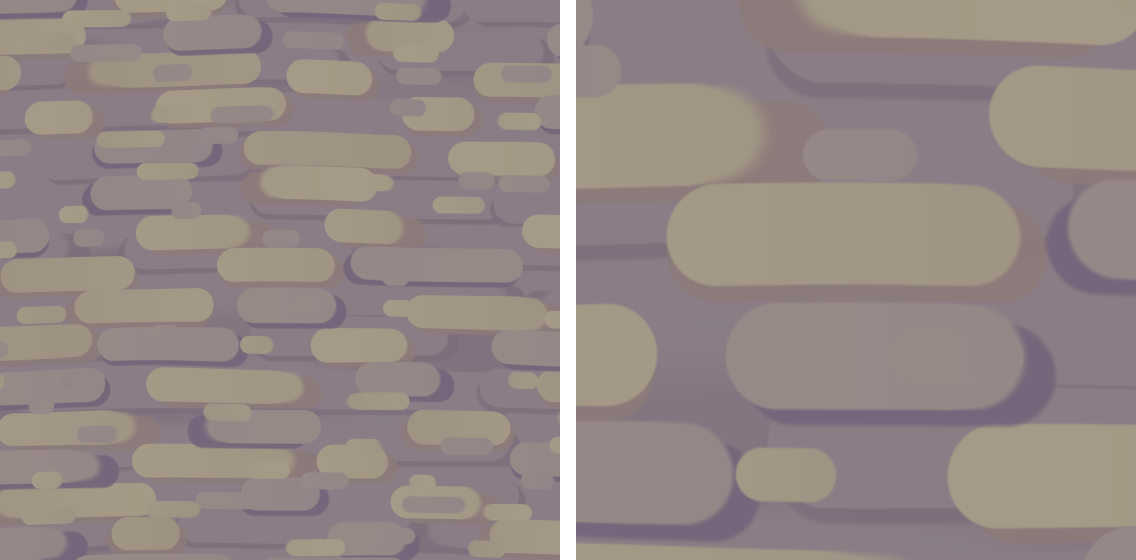
Left: the whole. Right: its middle third, enlarged.
This pattern is drawn by a Shadertoy shader. Its source:

```glsl
// Stacked rows of rounded, gently bent bars in olive and grey over mauve.
// Each layer scatters capsules in jittered cells; every bar gets an offset
// shadow and one end that may fade softly. Small chips lie on top.

const vec3 MAUVE        = vec3(0.540, 0.490, 0.522);
const vec3 MAUVE_DARK   = vec3(0.485, 0.430, 0.482);
const vec3 OLIVE        = vec3(0.642, 0.604, 0.528);
const vec3 OLIVE_DULL   = vec3(0.615, 0.568, 0.508);
const vec3 OLIVE_SHADOW = vec3(0.545, 0.480, 0.475);
const vec3 GREY         = vec3(0.588, 0.540, 0.530);
const vec3 GREY_DULL    = vec3(0.570, 0.520, 0.528);
const vec3 GREY_SHADOW  = vec3(0.462, 0.397, 0.480);

const float SHARP_EDGE   = 0.0022;  // crisp outline width
const float SOFT_EDGE    = 0.026;   // widest fade at a bar's soft end
const float SHADOW_DROP  = 0.010;
const float SHADOW_SHIFT = 0.030;
const float KIND_FLIP    = 0.22;    // chance to break the olive/grey alternation
const float WAVE         = 0.007;

const float ANY_KIND = -1.0, OLIVE_KIND = 0.0, GREY_KIND = 1.0;

struct Layer {
    vec2 cell;        // spacing of the bars
    vec2 jitter;      // largest displacement from the cell centre
    float radius;     // half the bar height
    vec2 halfLength;  // shortest and longest straight half
    float presence;   // share of cells that hold a bar
    float shadow;     // shadow opacity
    float seed;
};

const Layer BACKDROP = Layer(vec2(0.45, 0.085), vec2(0.07, 0.018), 0.036,
                             vec2(0.08, 0.20), 0.9, 0.85, 17.0);
const Layer BARS     = Layer(vec2(0.325, 0.069), vec2(0.045, 0.011), 0.0315,
                             vec2(0.030, 0.130), 0.95, 0.95, 43.0);
const Layer CHIPS    = Layer(vec2(0.165, 0.059), vec2(0.045, 0.014), 0.0165,
                             vec2(0.009, 0.050), 0.50, 0.0, 71.0);

vec4 hash4(vec2 p) {
    vec4 q = fract(p.xyxy * vec4(0.1031, 0.1030, 0.0973, 0.1099));
    q += dot(q, q.wzxy + 33.33);
    return fract((q.xxyz + q.yzzw) * q.zywx);
}

float noise(vec2 p) {
    vec2 i = floor(p), f = fract(p);
    f = f * f * (3.0 - 2.0 * f);
    vec2 e = vec2(0.0, 1.0);
    return mix(mix(hash4(i).x, hash4(i + e.yx).x, f.x),
               mix(hash4(i + e.xy).x, hash4(i + e.yy).x, f.x), f.y);
}

float capsule(vec2 p, float halfLength, float radius) {
    p.x -= clamp(p.x, -halfLength, halfLength);
    return length(p) - radius;
}

float cover(float dist, float edge) {
    edge = max(edge, 1.5 / iResolution.y);
    return 1.0 - smoothstep(-edge, 0.0, dist);
}

// Paints the bars of one kind; neighbouring cells are visited for overlaps.
void paintLayer(inout vec3 color, vec2 p, Layer layer, float wanted,
                vec3 face, vec3 dullFace, vec3 shade) {
    float row0 = floor(p.y / layer.cell.y);
    for (int j = 1; j >= -1; j--) {
        float row = row0 + float(j);
        float stagger = hash4(vec2(row, 5.0) + layer.seed).x;
        float col0 = floor(p.x / layer.cell.x - stagger);
        for (int i = -1; i <= 1; i++) {
            float col = col0 + float(i);
            vec4 a = hash4(vec2(col, row) + layer.seed);
            vec4 b = hash4(vec2(row, col) + layer.seed * 2.0 + 9.0);
            float kind = mod(col + row + step(a.x, KIND_FLIP), 2.0);
            if (a.y > layer.presence || (wanted >= 0.0 && kind != wanted)) continue;

            vec2 center = (vec2(col + stagger, row) + 0.5) * layer.cell
                        + (vec2(a.z, a.w) * 2.0 - 1.0) * layer.jitter;
            vec2 q = p - center;
            float halfLength = mix(layer.halfLength.x, layer.halfLength.y, b.x);
            float side = b.y < 0.35 ? -1.0 : 1.0;

            // Shadow: a slightly longer copy, dropped and pushed sideways.
            vec2 shift = vec2(side * SHADOW_SHIFT * b.z, -SHADOW_DROP);
            float shadowDist = capsule(q - shift, halfLength + 0.012 * b.w, layer.radius);
            color = mix(color, shade, layer.shadow * cover(shadowDist, SHARP_EDGE * 2.0));

            // Face: crisp except near its soft end.
            float along = side * q.x / (halfLength + layer.radius);
            float softness = smoothstep(0.45, 1.0, along) * b.z * b.z;
            float edge = mix(SHARP_EDGE, min(SOFT_EDGE, layer.radius), softness);
            float dull = clamp(0.75 * b.w * b.w + 0.25 * along, 0.0, 1.0);
            color = mix(color, mix(face, dullFace, dull),
                        cover(capsule(q, halfLength, layer.radius), edge));
        }
    }
}

void mainImage(out vec4 fragColor, in vec2 fragCoord) {
    vec2 p = fragCoord / iResolution.y;

    // Bend the rows: rising at the left, sinking at the right.
    p.y -= 0.030 * p.x - 0.032 * p.x * p.x;
    p.y += WAVE * (noise(p * vec2(4.0, 6.0) + 3.0) - 0.5);

    // Mauve ground with long dark streaks.
    float streak = smoothstep(0.55, 0.85, noise(p * vec2(2.5, 24.0) + 11.0));
    vec3 color = mix(MAUVE, MAUVE_DARK, 0.7 * streak);

    paintLayer(color, p, BACKDROP, ANY_KIND, MAUVE, MAUVE, MAUVE_DARK);
    paintLayer(color, p, BARS, OLIVE_KIND, OLIVE, OLIVE_DULL, OLIVE_SHADOW);
    paintLayer(color, p, BARS, GREY_KIND, GREY, GREY_DULL, GREY_SHADOW);
    paintLayer(color, p, CHIPS, GREY_KIND, GREY, GREY_DULL, GREY_SHADOW);
    paintLayer(color, p, CHIPS, OLIVE_KIND, OLIVE, OLIVE_DULL, OLIVE_SHADOW);

    fragColor = vec4(color, 1.0);
}
```
